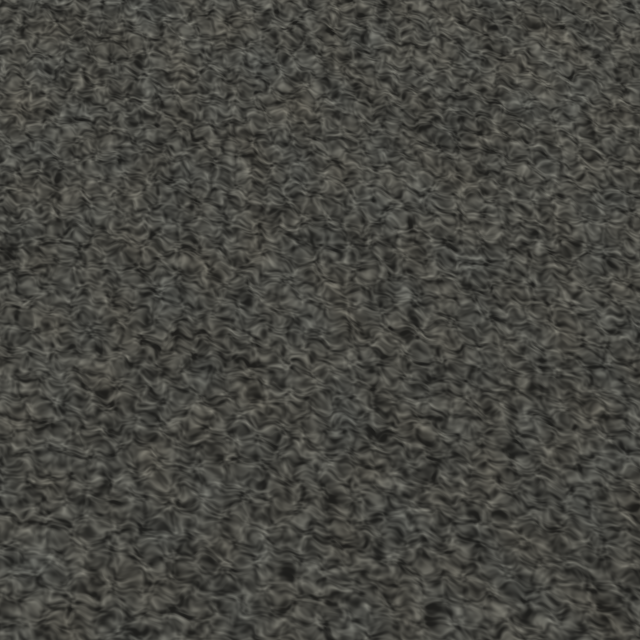
A Shadertoy shader for this texture:

```glsl
// Dark grey felted carpet: soft wavy fibre grain with darker pits, seen slightly from above.

float hash(vec2 p) {
    return fract(sin(dot(p, vec2(127.1, 311.7))) * 43758.5453);
}

// Slope of a random direction at a lattice corner
float corner(vec2 cell, vec2 offset) {
    float angle = 6.2832 * hash(cell);
    return dot(vec2(cos(angle), sin(angle)), offset);
}

// Gradient noise, zero mean, standard deviation near 0.22
float noise(vec2 p) {
    vec2 i = floor(p), f = fract(p);
    vec2 u = f * f * f * (f * (f * 6.0 - 15.0) + 10.0);
    vec2 e = vec2(1.0, 0.0);
    return mix(mix(corner(i, f), corner(i + e, f - e), u.x),
               mix(corner(i + e.yx, f - e.yx), corner(i + 1.0, f - 1.0), u.x), u.y);
}

// Soft tapered stroke between two points
float stroke(vec2 p, vec2 a, vec2 b, float width) {
    vec2 ab = b - a;
    float t = clamp(dot(p - a, ab) / dot(ab, ab), 0.0, 1.0);
    return (1.0 - smoothstep(0.0, width, length(p - a - ab * t))) * (1.0 - 0.6 * t);
}

// A few loose hairs, mostly dark, leaning up to the right
float looseHairs(vec2 p) {
    float sum = 0.0;
    for (int i = 0; i < 14; i++) {
        float k = float(i);
        vec2 root = vec2(hash(vec2(k, 1.3)), hash(vec2(k, 7.9)));
        float lean = 0.6 + 0.8 * hash(vec2(k, 4.1));
        vec2 tip = root + (0.02 + 0.025 * hash(vec2(k, 9.7))) * vec2(cos(lean), sin(lean));
        float shade = hash(vec2(k, 2.6)) < 0.7 ? -0.07 : 0.05;
        sum += shade * stroke(p, root, tip, 0.005);
    }
    return sum;
}

void mainImage(out vec4 fragColor, in vec2 fragCoord) {
    vec2 uv = fragCoord / iResolution.y;

    // Grain shrinks towards the top and drifts gently down to the right
    vec2 p = vec2((uv.x - 0.5) * (0.85 + 0.35 * uv.y), uv.y * (0.85 + 0.18 * uv.y));
    p.y += 0.16 * p.x;

    // Wavy fibres
    vec2 warp = vec2(noise(p * 38.0 + 11.0), noise(p * 38.0 + 57.0));
    vec2 q = p + 0.011 * warp;

    float grain = noise(q * vec2(56.0, 92.0) + 3.0);
    float fine = noise(q * vec2(105.0, 165.0) + 31.0);
    float clump = noise(q * vec2(34.0, 48.0) + 71.0);
    float broad = noise(p * vec2(6.0, 9.0) + 23.0);
    float pits = smoothstep(0.2, 0.55, noise(q * vec2(30.0, 38.0) + 91.0));
    float strands = 0.16 - abs(noise(q * vec2(48.0, 84.0) + 131.0));

    float tone = 0.277 + 0.185 * grain + 0.15 * fine + 0.125 * clump + 0.05 * broad;
    tone += 0.12 * strands - 0.085 * pits + 0.02 * (uv.y - 0.5);
    tone += looseHairs(uv);

    // Soft floor keeps the pits from turning black
    tone = 0.11 + 0.5 * (tone - 0.11 + sqrt((tone - 0.11) * (tone - 0.11) + 0.0012));

    // Warm grey, with faint brown patches
    float brown = 0.03 * noise(p * 14.0 + 47.0);
    vec3 colour = tone * vec3(1.0 + brown, 0.993, 0.92 - brown);
    fragColor = vec4(colour, 1.0);
}
```
